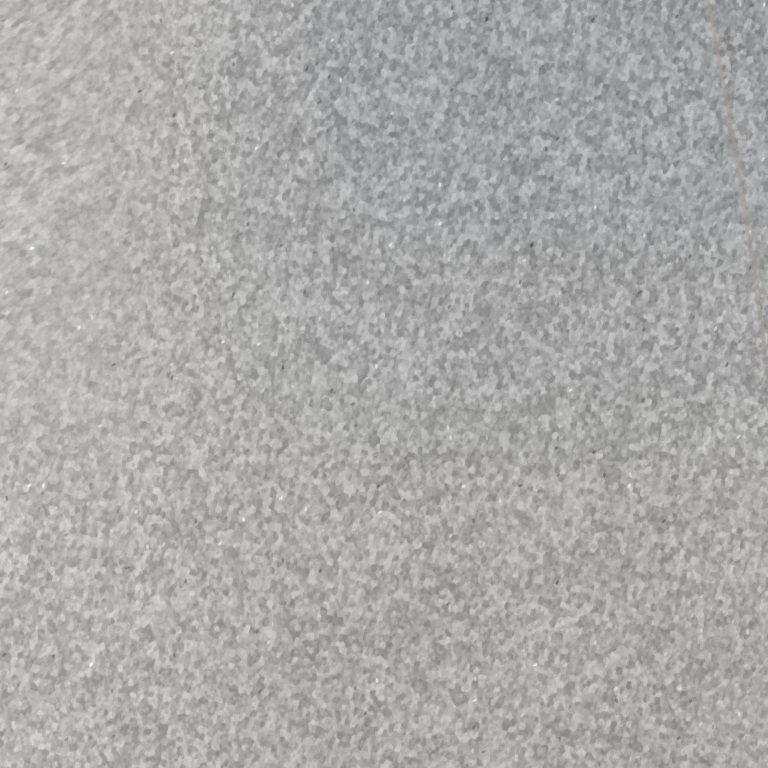
Give the GLSL for this texture, as a WebGL 1 fragment shader.

```glsl
precision highp float;

uniform vec2 u_resolution;

vec3 hash3(vec2 cell) {
  vec3 q = fract(cell.xyx * vec3(0.1031, 0.1030, 0.0973));
  q += dot(q, q.yxz + 33.33);
  return fract((q.xxy + q.yzz) * q.zyx);
}

// Cellular grain: each cell has one grey, blended softly at its borders
float grains(vec2 p) {
  vec2 cell = floor(p);
  float total = 0.0, weights = 0.0;
  for (int y = -1; y <= 1; y++) {
    for (int x = -1; x <= 1; x++) {
      vec2 id = cell + vec2(float(x), float(y));
      vec3 h = hash3(id + 17.0);
      vec2 d = p - id - 0.1 - 0.8 * h.xy;
      float w = exp(-9.0 * dot(d, d));
      total += w * h.z;
      weights += w;
    }
  }
  return total / weights - 0.5;
}

float speckle(vec2 p) {
  return 0.165 * grains(p * vec2(140.0, 112.0))
       + 0.115 * grains(p * vec2(235.0, 190.0) + 61.0);
}

// Sparse tilted chips: positive is pale, negative is dark
float chips(vec2 p) {
  p *= 64.0;
  vec2 id = floor(p);
  vec3 h = hash3(id + 205.0);
  vec3 k = hash3(id + 431.0);
  vec2 d = fract(p) - 0.3 - 0.4 * h.xy;
  float angle = 0.4 + 1.4 * k.x;
  d = mat2(cos(angle), -sin(angle), sin(angle), cos(angle)) * d;
  float shape = 1.0 - smoothstep(0.08, 0.23, length(d * vec2(0.8, 1.4)));
  float kind = 0.18 * step(0.975, h.z) - 0.19 * step(h.z, 0.03);
  return shape * kind * (0.5 + 0.5 * k.y);
}

void main() {
  vec2 uv = gl_FragCoord.xy / u_resolution;

  // Broad light from the left, shade toward the upper right
  float glow = exp(-uv.x * uv.x * 11.0) * (0.7 + 0.3 * smoothstep(0.0, 0.5, uv.y));
  float shade = smoothstep(0.2, 0.55, uv.x) * smoothstep(0.3, 0.95, uv.y);
  float drift = sin(uv.x * 17.0 + 2.0 * sin(uv.y * 11.0)) * sin(uv.y * 19.0 + uv.x * 6.0);
  float tone = 0.661 + 0.058 * glow - 0.034 * shade + 0.006 * drift;

  // Slanted grain, drawn out into streaks at the upper left
  vec2 tilted = mat2(0.97, 0.24, -0.24, 0.97) * uv;
  vec2 along = mat2(0.84, -0.54, 0.54, 0.84) * uv;
  float streaked = smoothstep(0.28, 0.02, uv.x) * smoothstep(0.3, 0.65, uv.y);
  float grain = mix(speckle(tilted), speckle(along * vec2(0.55, 1.15)), 0.8 * streaked);
  tone += grain + chips(uv);

  vec3 warmth = mix(vec3(0.003, 0.0, -0.004), vec3(-0.005, 0.0, 0.008), shade);
  vec3 color = vec3(tone) + warmth;

  // Fine, slightly bowed joint near the right edge
  float fall = 1.0 - uv.y;
  float offset = abs(uv.x - 0.922 - 0.19 * fall + 0.06 * fall * fall);
  float joint = 1.0 - smoothstep(0.001, 0.0045, offset);
  vec3 jointColor = vec3(0.635, 0.615, 0.59) + 0.35 * grain;
  color = mix(color, jointColor, 0.75 * joint);

  gl_FragColor = vec4(clamp(color, 0.0, 1.0), 1.0);
}
```
